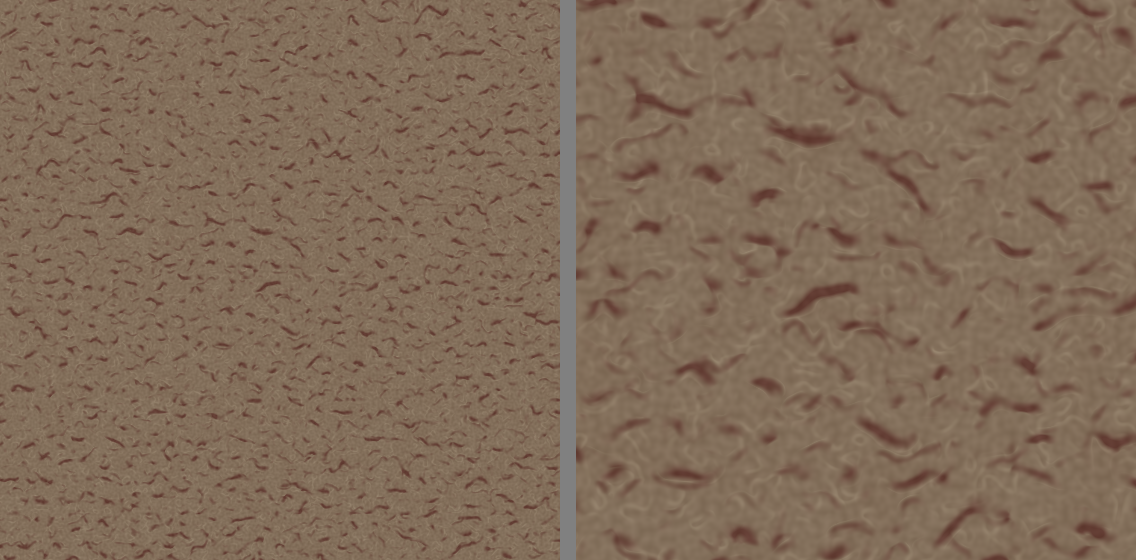
Left: the whole. Right: its middle third, enlarged.
Reproduce this texture procedurally as a Shadertoy shader.

```glsl
// Matte brown plaster with small curved reddish creases and pale thin rims.
// Creases are broken contour lines of gradient noise, kept mainly where they
// face upward; finer contours and soft grain add the pale surface texture.

const vec3 BASE_COLOR   = vec3(0.512, 0.434, 0.354);
const vec3 CREASE_COLOR = vec3(0.365, 0.205, 0.175);
const vec3 RIM_COLOR    = vec3(0.640, 0.575, 0.480);

const vec2  CREASE_FREQ   = vec2(36.0, 50.0);  // cells across the canvas
const vec2  WRINKLE_FREQ  = vec2(50.0, 66.0);
const vec2  CURL_FREQ     = vec2(78.0, 86.0);
const float CREASE_WIDTH  = 0.0030;
const float WRINKLE_WIDTH = 0.0024;
const float CURL_WIDTH    = 0.0016;
const float GRAIN_FREQ    = 190.0;
const float GRAIN_AMOUNT  = 0.050;
const float MOTTLE_AMOUNT = 0.016;

vec2 hash2(vec2 cell) {
    vec3 q = fract(cell.xyx * vec3(0.1031, 0.1030, 0.0973));
    q += dot(q, q.yzx + 33.33);
    return fract((q.xx + q.yz) * q.zy);
}

float cornerValue(vec2 cell, vec2 corner, vec2 f) {
    float angle = 6.28318 * hash2(cell + corner).x;
    return dot(vec2(cos(angle), sin(angle)), f - corner);
}

// Gradient noise, roughly -0.7 to 0.7
float noise(vec2 p) {
    vec2 cell = floor(p);
    vec2 f = p - cell;
    vec2 u = f * f * f * (f * (f * 6.0 - 15.0) + 10.0);
    float low  = mix(cornerValue(cell, vec2(0, 0), f), cornerValue(cell, vec2(1, 0), f), u.x);
    float high = mix(cornerValue(cell, vec2(0, 1), f), cornerValue(cell, vec2(1, 1), f), u.x);
    return mix(low, high, u.y);
}

// Signed distance to a noise contour (x) and its upward facing (y)
vec2 contour(vec2 p, vec2 freq, float level, vec2 seed) {
    const float STEP = 0.0008;
    float n  = noise(p * freq + seed);
    float nx = noise((p + vec2(STEP, 0.0)) * freq + seed);
    float ny = noise((p + vec2(0.0, STEP)) * freq + seed);
    vec2 slope = vec2(nx - n, ny - n) / STEP;
    float steepness = max(length(slope), 0.4 * freq.x);
    return vec2((n - level) / steepness, -slope.y / steepness);
}

float band(float d, float width) {
    float t = d / width;
    return exp(-t * t);
}

void mainImage(out vec4 fragColor, in vec2 fragCoord) {
    vec2 uv = fragCoord / iResolution.xy;

    // Slight warp makes the strokes crooked
    vec2 p = uv + 0.004 * vec2(noise(uv * 60.0 + 7.3), noise(uv * 60.0 + 41.7));

    // Main creases, broken into short strokes
    vec2 crease = contour(p, CREASE_FREQ, 0.07, vec2(13.2, 5.7));
    float creaseMask = smoothstep(-0.45, 0.8, crease.y)
                     * smoothstep(-0.18, 0.32, noise(uv * 43.0 + 91.4));
    float dark = creaseMask * (0.85 * band(crease.x, CREASE_WIDTH)
                             + 0.22 * band(crease.x, 2.4 * CREASE_WIDTH));

    // Smaller, fainter wrinkles between them
    vec2 wrinkle = contour(p, WRINKLE_FREQ, -0.05, vec2(71.6, 33.1));
    float wrinkleMask = smoothstep(-0.6, 0.8, wrinkle.y)
                      * smoothstep(-0.15, 0.35, noise(uv * 52.0 + 27.9));
    dark += 0.55 * wrinkleMask * band(wrinkle.x, WRINKLE_WIDTH);

    // Pale rims beside creases and thin loose curls
    float light = 0.30 * creaseMask * band(crease.x - 2.2 * CREASE_WIDTH, CURL_WIDTH)
                + 0.25 * wrinkleMask * band(wrinkle.x + 2.2 * WRINKLE_WIDTH, CURL_WIDTH);
    vec2 curl = contour(p, CURL_FREQ, 0.04, vec2(19.5, 88.3));
    float curlMask = smoothstep(-0.2, 0.35, noise(uv * 58.0 + 63.2));
    light += 0.34 * curlMask * band(curl.x, CURL_WIDTH);

    // Surface tone, fine grain and soft mottling
    vec3 color = mix(BASE_COLOR, RIM_COLOR, light * (1.0 - min(dark, 1.0)));
    color = mix(color, CREASE_COLOR, min(dark, 1.0) * 0.85);
    color += GRAIN_AMOUNT * noise(uv * GRAIN_FREQ + 3.8);
    color += MOTTLE_AMOUNT * noise(uv * 24.0 + 55.1) * vec3(0.7, 1.0, 1.0);

    fragColor = vec4(clamp(color, 0.0, 1.0), 1.0);
}
```
